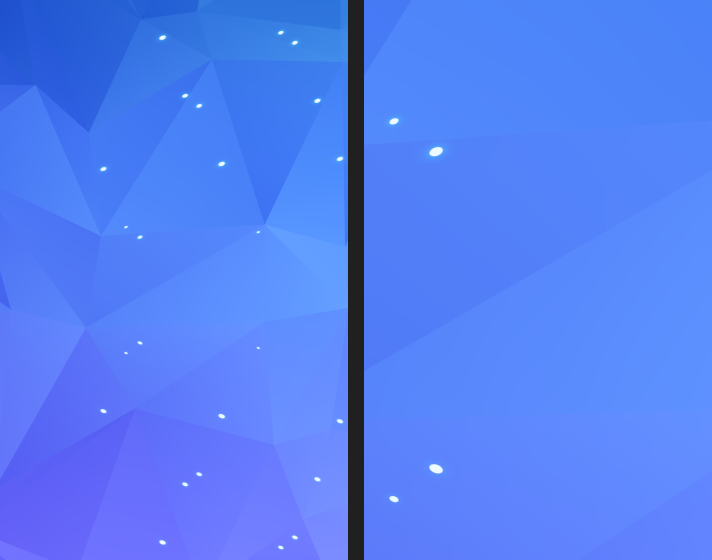
Left, the full canvas; right, a detail of the centre.
A Shadertoy shader for this background:

```glsl
// Low-poly backdrop: a jittered grid split into softly shaded triangles
// over a blue to violet gradient, with tilted glowing sparks scattered
// on top and mirrored about a horizontal line.

#define CELL_SIZE 0.205
#define JITTER 0.8
#define FACET_CONTRAST 0.105
#define FACET_SLOPE 0.22
#define FLATNESS 0.45
#define SPARK_COUNT 12
#define SPARK_SIZE 0.0072
#define SPARK_TILT 0.35
#define MIRROR_Y 0.482
#define GLOW 0.6

float hash(vec2 p) {
    vec3 q = fract(vec3(p.xyx) * 0.1031);
    q += dot(q, q.yzx + 33.33);
    return fract((q.x + q.y) * q.z);
}

vec2 hash2(vec2 p) {
    return vec2(hash(p + 17.0), hash(p + 71.0));
}

// Grid corner moved off its lattice point
vec2 corner(vec2 id) {
    return (id + (hash2(id + 40.0) - 0.5) * JITTER) * CELL_SIZE;
}

// Signed distance to the line a-b, positive on its right side
float lineDistance(vec2 p, vec2 a, vec2 b) {
    vec2 e = b - a;
    return dot(p - a, vec2(e.y, -e.x)) / max(length(e), 1e-4);
}

// Broad colour field: violet below, sky blue in the middle, deep blue on top
vec3 backdrop(vec2 p, float aspect) {
    vec3 c = mix(vec3(0.43, 0.45, 1.0), vec3(0.38, 0.49, 0.99), smoothstep(0.0, 0.32, p.y));
    c = mix(c, vec3(0.35, 0.54, 0.99), smoothstep(0.28, 0.48, p.y));
    c = mix(c, vec3(0.28, 0.50, 0.97), smoothstep(0.48, 0.75, p.y));
    c = mix(c, vec3(0.17, 0.42, 0.85), smoothstep(0.72, 1.0, p.y));
    return c + (p.x / aspect - 0.5) * vec3(0.05, 0.13, 0.05);
}

// Adds one triangle: rgb is its weighted colour, a its coverage
void addFacet(inout vec4 sum, vec2 p, vec2 a, vec2 b, vec2 c, vec2 id, float aspect, float soft) {
    float side = lineDistance(c, a, b) < 0.0 ? 1.0 : -1.0;
    float d = max(max(side * lineDistance(p, a, b), side * lineDistance(p, b, c)),
                  side * lineDistance(p, c, a));
    float cover = 1.0 - smoothstep(-soft, soft, d);
    vec2 centre = (a + b + c) / 3.0;
    float angle = 6.2832 * hash(id + 5.0);
    float shade = (hash(id) - 0.5) * FACET_CONTRAST
                + dot(p - centre, vec2(cos(angle), sin(angle))) * FACET_SLOPE;
    vec3 colour = backdrop(mix(p, centre, FLATNESS), aspect) + shade * vec3(0.65, 1.0, 0.35);
    sum += vec4(colour, 1.0) * cover;
}

vec3 facets(vec2 p, float aspect, float soft) {
    vec4 sum = vec4(backdrop(p, aspect), 1.0) * 1e-3;
    vec2 cell = floor(p / CELL_SIZE);
    for (int y = -1; y <= 1; y++)
    for (int x = -1; x <= 1; x++) {
        vec2 id = cell + vec2(x, y);
        vec2 a = corner(id), b = corner(id + vec2(1, 0));
        vec2 c = corner(id + vec2(1, 1)), d = corner(id + vec2(0, 1));
        vec2 key = id * 2.0 + 90.0;
        // Either diagonal may split the cell
        if (hash(id + 120.0) < 0.5) {
            addFacet(sum, p, a, b, c, key, aspect, soft);
            addFacet(sum, p, a, c, d, key + 1.0, aspect, soft);
        } else {
            addFacet(sum, p, a, b, d, key, aspect, soft);
            addFacet(sum, p, b, c, d, key + 1.0, aspect, soft);
        }
    }
    return sum.rgb / sum.a;
}

// Tilted ellipses, smaller near the mirror line, with a cyan halo
vec3 addSparks(vec3 colour, vec2 p, float aspect, float soft) {
    vec2 q = vec2(p.x, abs(p.y - MIRROR_Y));
    float halo = GLOW * mix(0.45, 1.0, smoothstep(-0.02, 0.02, p.y - MIRROR_Y));
    mat2 turn = mat2(cos(SPARK_TILT), -sin(SPARK_TILT), sin(SPARK_TILT), cos(SPARK_TILT));
    for (int i = 0; i < SPARK_COUNT; i++) {
        float n = float(i);
        vec2 at = vec2((0.28 + 0.72 * fract(n * 0.618 + 0.17)) * aspect,
                       0.03 + 0.46 * fract(n * 0.7549 + 0.14));
        float size = SPARK_SIZE * mix(0.45, 1.0, smoothstep(0.1, 0.15, at.y));
        size *= i == 0 ? 1.7 : 0.85 + 0.3 * hash(vec2(n, 3.0));
        vec2 r = (q - at) * vec2(1.0, -1.0) * turn;
        r.y *= 1.65;
        float d = length(r);
        colour = mix(colour, vec3(0.30, 0.80, 1.0), halo * exp(-d * d / (size * size * 1.3)));
        colour = mix(colour, vec3(0.93, 0.98, 1.0), 1.0 - smoothstep(-soft, soft, d - size * 0.75));
    }
    return colour;
}

void mainImage(out vec4 fragColor, in vec2 fragCoord) {
    vec2 p = fragCoord / iResolution.y;
    float aspect = iResolution.x / iResolution.y;
    float pixel = 1.0 / iResolution.y;
    vec3 colour = facets(p, aspect, 0.7 * pixel);
    colour = addSparks(colour, p, aspect, 1.2 * pixel);
    fragColor = vec4(clamp(colour, 0.0, 1.0), 1.0);
}
```
